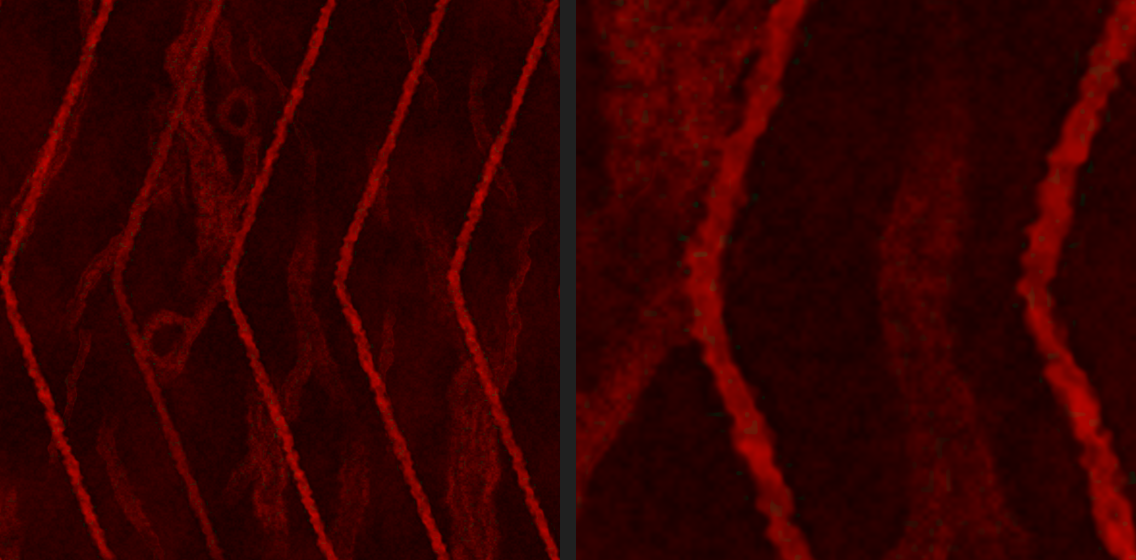
Left, the full canvas; right, a detail of the centre.
Write a Shadertoy shader that draws this pattern.

```glsl
#define LINES_ACROSS 5.0
#define ZIGZAG_REACH 0.192
#define BEND_SOFTNESS 0.002
#define LINE_HALF_WIDTH 0.0118
#define FADED_LINE 1.0
#define STRAND_COUNT 22
#define STRAND_GLOW 0.19
#define GROUND_RED 0.137
#define GRAIN_AMOUNT 0.105
#define SPECK_AMOUNT 0.16

float hash(vec2 p) {
    vec3 q = fract(p.xyx * 0.1031);
    q += dot(q, q.yzx + 33.33);
    return fract((q.x + q.y) * q.z);
}

float noise(vec2 p) {
    vec2 cell = floor(p), f = fract(p);
    f = f * f * (3.0 - 2.0 * f);
    return mix(mix(hash(cell), hash(cell + vec2(1, 0)), f.x),
               mix(hash(cell + vec2(0, 1)), hash(cell + vec2(1, 1)), f.x), f.y);
}

// Wavering ribbon of broken fibres, faded at both ends
float strand(vec2 p, vec2 centre, vec2 halfSize, float lean, float sway, float phase) {
    vec2 d = p - centre;
    d.x -= lean * d.y + sway * cos(d.y * 13.0 + phase);
    float across = d.x / halfSize.x;
    float ends = 1.0 - smoothstep(0.5, 1.0, abs(d.y) / halfSize.y);
    float body = 1.0 - smoothstep(0.6, 1.1, abs(across));
    float rim = 1.0 - smoothstep(0.0, 0.25, abs(abs(across) - 0.7));
    float fibre = noise(vec2(d.x * 110.0 + phase * 9.0, p.y * 24.0));
    return ends * body * (0.25 + 0.85 * fibre + 0.2 * rim);
}

float ring(vec2 p, vec2 centre, vec2 radius) {
    float d = abs(length((p - centre) / radius) - 1.0) * radius.x;
    return 1.0 - smoothstep(0.003, 0.014, d);
}

// Broad trunks, scattered strands and two knots
float undergrowth(vec2 p) {
    vec2 warp = vec2(noise(p * 19.0), noise(p * 19.0 + 40.0)) - 0.5;
    vec2 ragged = vec2(noise(p * 75.0), noise(p * 75.0 + 60.0)) - 0.5;
    vec2 q = p + 0.022 * warp + 0.009 * ragged;
    float glow = strand(q, vec2(0.358, 0.76), vec2(0.038, 0.32), 0.0, 0.027, 1.95) * 1.15;
    glow = max(glow, strand(q, vec2(0.85, 0.14), vec2(0.05, 0.34), 0.0, 0.006, 4.0));
    glow = max(glow, strand(q, vec2(0.485, 0.17), vec2(0.034, 0.18), 0.0, 0.008, 2.0));

    for (int i = 0; i < STRAND_COUNT; i++) {
        float k = float(i);
        vec4 r = vec4(hash(vec2(k, 3.1)), hash(vec2(k, 17.4)),
                      hash(vec2(k, 41.7)), hash(vec2(k, 68.2)));
        vec2 centre = vec2((k + r.x) / float(STRAND_COUNT), fract(k * 0.618 + 0.1 * r.y));
        vec2 halfSize = vec2(mix(0.011, 0.034, r.z * r.z), mix(0.09, 0.2, r.w));
        float s = strand(q, centre, halfSize, 0.9 * (r.y - 0.4), 0.006 + 0.02 * r.w, 6.28 * r.x);
        glow = max(glow, s * mix(0.5, 0.95, r.y));
    }

    for (int i = 0; i < 2; i++) {
        float k = float(i);
        vec2 centre = mix(vec2(0.427, 0.795), vec2(0.297, 0.395), k);
        vec2 radius = mix(vec2(0.026, 0.032), vec2(0.037, 0.042), k);
        glow = max(glow, ring(q, centre, radius) * (0.6 + 0.25 * k));
    }
    return glow;
}

void mainImage(out vec4 fragColor, in vec2 fragCoord) {
    vec2 p = fragCoord / iResolution.xy;
    float pixel = 1.0 / iResolution.y;

    // Mottled, grainy ground with soft haze
    float grain = 0.5 * noise(p * 125.0) + 0.5 * noise(p * 290.0 + 9.0);
    float haze = smoothstep(0.35, 0.9, 0.65 * noise(p * 7.0 + 3.0) + 0.35 * noise(p * vec2(40.0, 18.0)));
    float red = GROUND_RED + 0.065 * haze + GRAIN_AMOUNT * (grain - 0.5);
    float glow = undergrowth(p);
    red += STRAND_GLOW * glow * (0.55 + 0.9 * grain);

    // Zigzag distance, folded into repeats
    float t = 2.0 * p.y - 1.0;
    float bend = sqrt(t * t + BEND_SOFTNESS);
    float column = (p.x - ZIGZAG_REACH * bend) * LINES_ACROSS + 0.5;
    float id = floor(column);
    float slope = 2.0 * ZIGZAG_REACH * t / bend;
    float d = (fract(column) - 0.5) / LINES_ACROSS * inversesqrt(1.0 + slope * slope);
    d += 0.004 * (noise(vec2(p.y * 28.0, id * 7.0)) - 0.5);
    float rough = abs(d) + 0.008 * (noise(p * 115.0) - 0.5);

    // Crumbly beaded lines with dark margins and uneven wear
    float faded = 1.0 - step(0.5, abs(id - FADED_LINE));
    float wear = mix(1.0, 0.5, faded) * (0.72 + 0.36 * noise(vec2(id * 13.0, p.y * 9.0)));
    float line = 1.0 - smoothstep(0.3 * LINE_HALF_WIDTH, LINE_HALF_WIDTH + pixel, rough);
    float margin = 1.0 - smoothstep(0.0, 0.005, abs(rough - 1.25 * LINE_HALF_WIDTH));
    float bead = 0.6 * noise(vec2(d * 90.0 + id * 5.0, p.y * 78.0 + d * 40.0))
               + 0.4 * noise(p * 150.0 + 5.0);
    float lineRed = 0.35 + 0.42 * bead + 0.12 * (grain - 0.5);
    red *= 1.0 - 0.14 * margin;
    red = mix(red, max(red, lineRed), line * min(wear, 1.0));

    // Sparse olive flecks on edges and fibres
    float fleck = smoothstep(0.76, 0.92, noise(p * 200.0 + 31.0));
    fleck *= clamp(0.6 * margin + 0.6 * glow + 0.6 * line, 0.0, 1.0);
    vec3 colour = vec3(red, 0.012 * smoothstep(0.2, 0.6, red), 0.0);
    colour += SPECK_AMOUNT * fleck * vec3(-0.7, 0.8, 0.25);

    fragColor = vec4(clamp(colour, 0.0, 1.0), 1.0);
}
```
